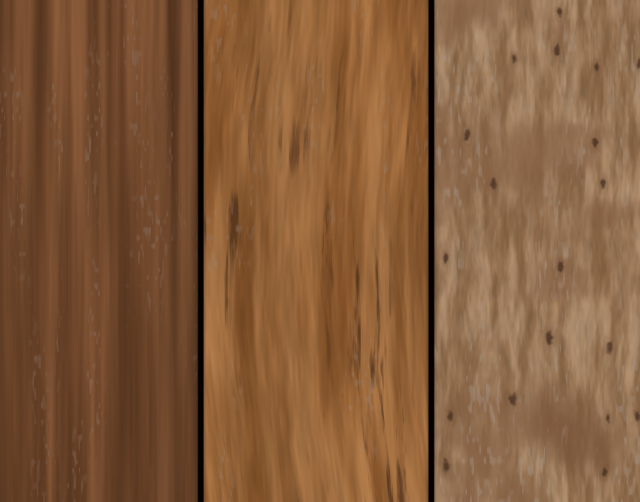
Reproduce this texture procedurally as a WebGL 2 fragment shader.

```glsl
#version 300 es
// Three upright hardwood boards, each of a different timber, parted by narrow black gaps.
precision highp float;

#define FIRST_GAP 0.3137
#define BOARD_PITCH 0.3603
#define GAP_HALF_WIDTH 0.0045
#define GRAIN_LEAN 0.09
#define PORE_STRENGTH 0.36
#define KNOT_CHANCE 0.5
#define KNOT_CELL vec2(0.075, 0.105)

uniform vec2 u_resolution;
out vec4 fragColor;

const vec3 GAP_COLOR = vec3(0.015, 0.005, 0.0);
const vec3 PORE_COLOR = vec3(0.60, 0.52, 0.48);

float hash(vec2 p) {
    return fract(sin(dot(p, vec2(127.1, 311.7))) * 43758.5453);
}

float noise(vec2 p) {
    vec2 i = floor(p), f = fract(p);
    f = f * f * (3.0 - 2.0 * f);
    return mix(mix(hash(i), hash(i + vec2(1, 0)), f.x),
               mix(hash(i + vec2(0, 1)), hash(i + vec2(1, 1)), f.x), f.y);
}

float fbm(vec2 p) {
    float sum = 0.0, weight = 0.5;
    for (int i = 0; i < 4; i++) {
        sum += weight * noise(p);
        p = p * 2.03 + 17.3;
        weight *= 0.5;
    }
    return sum / 0.9375;
}

// Short pale pores, gathered along some of the grain lines
float pores(vec2 p, vec2 density, float amount) {
    float fleck = smoothstep(0.62, 0.9, noise(p * density));
    float cluster = smoothstep(0.65 - amount, 0.95 - amount, fbm(p * vec2(34.0, 5.0) + 8.0));
    return fleck * cluster * PORE_STRENGTH;
}

// Red-brown board with straight, soft stripes
vec3 stripedBoard(vec2 p) {
    float stripe = fbm(p * vec2(48.0, 1.1));
    float fine = noise(p * vec2(230.0, 9.0));
    float sheen = fbm(p * vec2(8.0, 5.0) + 4.0);
    vec3 color = mix(vec3(0.35, 0.215, 0.125), vec3(0.54, 0.355, 0.225), smoothstep(0.15, 0.85, stripe));
    color *= 0.91 + 0.09 * fine + 0.10 * sheen;
    color *= 1.0 - 0.10 * smoothstep(0.20, 0.31, p.x);
    return mix(color, PORE_COLOR * 0.92, pores(p, vec2(290.0, 80.0), 0.16));
}

// Orange board with leaning grain and dark broken streaks
vec3 streakedBoard(vec2 p) {
    p.x += GRAIN_LEAN * p.y * smoothstep(0.8, 0.1, p.y) + 0.022 * (fbm(p * vec2(6.0, 3.0)) - 0.5);
    float grain = fbm(p * vec2(42.0, 3.5) + 21.0);
    float fine = noise(p * vec2(250.0, 24.0));
    float shade = smoothstep(0.35, 0.7, fbm(p * vec2(9.0, 3.0) + 31.0));
    vec3 color = mix(vec3(0.49, 0.305, 0.15), vec3(0.67, 0.465, 0.28), smoothstep(0.15, 0.85, grain));
    color *= 0.90 + 0.12 * fine + 0.08 * shade;
    float streak = smoothstep(0.57, 0.82, fbm(p * vec2(95.0, 9.0) + 5.0));
    streak *= smoothstep(0.4, 0.65, fbm(p * vec2(13.0, 4.0) + 12.0));
    color = mix(color, vec3(0.29, 0.18, 0.10), 0.75 * streak);
    return mix(color, PORE_COLOR, pores(p, vec2(270.0, 75.0), 0.15));
}

// Small dark oval knots, at most one in each cell; x is the core, y the halo
vec2 knots(vec2 p) {
    vec2 cell = floor(p / KNOT_CELL);
    vec2 jitter = vec2(hash(cell), hash(cell + 41.0)) * 0.5 + 0.25;
    vec2 d = p - (cell + jitter) * KNOT_CELL;
    float size = mix(0.75, 1.2, hash(cell + 73.0));
    float r = length(d / vec2(0.006, 0.011)) / size + 0.5 * (noise(p * 210.0) - 0.5);
    float present = step(hash(cell + 19.0), KNOT_CHANCE);
    return present * vec2(smoothstep(1.1, 0.3, r), smoothstep(2.3, 0.6, r));
}

// Pale tan board with mottled figure, knots and brown clouds
vec3 knottyBoard(vec2 p) {
    vec2 knot = knots(p);
    vec2 q = p + vec2(0.012 * (fbm(p * vec2(16.0, 11.0)) - 0.5), 0.0);
    float grain = fbm(q * vec2(75.0, 14.0) + 3.0);
    float fine = noise(q * vec2(260.0, 55.0));
    vec3 color = mix(vec3(0.53, 0.395, 0.27), vec3(0.68, 0.55, 0.425), smoothstep(0.2, 0.8, grain));
    color *= 0.93 + 0.11 * fine;
    float cloud = fbm(p * vec2(8.0, 9.0) + 50.0);
    color = mix(color, vec3(0.53, 0.38, 0.27), 0.7 * smoothstep(0.45, 0.75, cloud));
    vec2 stain = (p - vec2(0.885, 0.11)) * mat2(0.85, -0.53, 0.53, 0.85);
    float stainEdge = length(stain / vec2(0.12, 0.06)) + 0.9 * (cloud - 0.5);
    color = mix(color, vec3(0.47, 0.325, 0.22), 0.65 * smoothstep(1.2, 0.3, stainEdge));
    color = mix(color, vec3(0.66, 0.61, 0.57), pores(q, vec2(250.0, 62.0), 0.28));
    color = mix(color, vec3(0.46, 0.32, 0.21), 0.35 * knot.y);
    return mix(color, vec3(0.27, 0.18, 0.125), 0.75 * knot.x);
}

void main() {
    vec2 p = gl_FragCoord.xy / u_resolution.x;
    float pixel = 1.0 / u_resolution.x;

    // Board number and distance to the nearest gap
    float along = (p.x - FIRST_GAP) / BOARD_PITCH;
    float board = floor(along) + 1.0;
    float gapDistance = abs(fract(along + 0.5) - 0.5) * BOARD_PITCH;

    vec3 color = board < 0.5 ? stripedBoard(p) : board < 1.5 ? streakedBoard(p) : knottyBoard(p);
    color *= 0.82 + 0.18 * smoothstep(GAP_HALF_WIDTH, GAP_HALF_WIDTH + 0.006, gapDistance);
    float wood = smoothstep(-pixel, pixel, gapDistance - GAP_HALF_WIDTH);
    fragColor = vec4(mix(GAP_COLOR, color, wood), 1.0);
}
```
